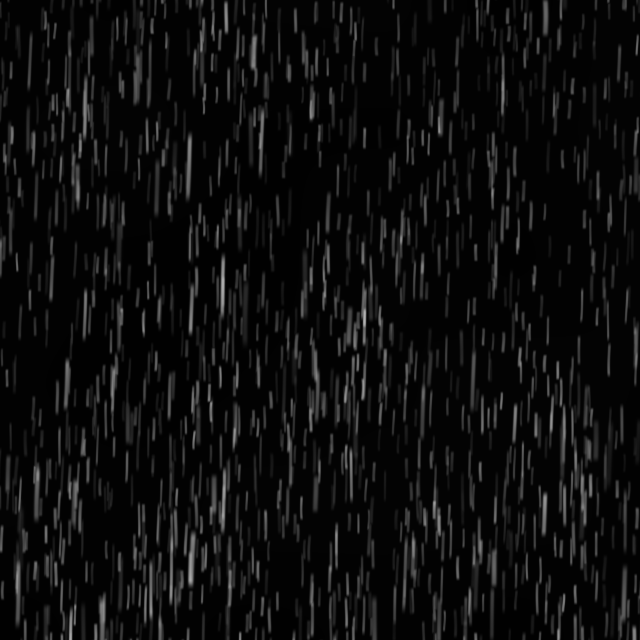
This texture is drawn by a Shadertoy shader. Its source:

```glsl
// Draws dense grey rain: soft, nearly vertical streaks on a black ground.

#define GROUND 0.008        // brightness of the empty ground
#define FAINT 0.09          // peak brightness of the dimmest streak
#define SHORT_BRIGHT 0.44   // peak brightness of the strongest short streak
#define LONG_BRIGHT 0.56    // peak brightness of the strongest long streak
#define LEAN 0.018          // mean slope of the streaks
#define LEAN_SPREAD 0.06    // variation of the slope
#define BEND 0.0012         // sideways wobble of a streak
#define SHORT_CELLS vec2(60.0, 19.0)
#define LONG_CELLS vec2(32.0, 9.5)
#define SHORT_DENSITY 0.53
#define LONG_DENSITY 0.42

// Four random values from a cell, without sine
vec4 hash4(vec2 cell) {
    vec4 q = fract(cell.xyxy * vec4(0.1031, 0.1030, 0.0973, 0.1099));
    q += dot(q, q.wzxy + 33.33);
    return fract((q.xxyz + q.yzzw) * q.zywx);
}

float valueNoise(vec2 p) {
    vec2 cell = floor(p);
    vec2 f = fract(p);
    f = f * f * (3.0 - 2.0 * f);
    float low = mix(hash4(cell).x, hash4(cell + vec2(1.0, 0.0)).x, f.x);
    float high = mix(hash4(cell + vec2(0.0, 1.0)).x, hash4(cell + 1.0).x, f.x);
    return mix(low, high, f.y);
}

// Drop trail: flat-topped profile across, blunt ends, uneven glow along it
float streak(vec2 offset, float halfLength, float halfWidth, vec4 rnd) {
    float along = offset.y / halfLength;
    float slope = LEAN + LEAN_SPREAD * (rnd.x - 0.5);
    float wobble = BEND * (rnd.y - 0.5) * sin(2.5 * along + 6.3 * rnd.z);
    float across = (offset.x - slope * offset.y - wobble) / halfWidth;
    float taper = 1.0 - smoothstep(0.64, 1.0, abs(along));
    float glow = 0.88 + 0.12 * sin(2.5 * along + 6.3 * rnd.w);
    return exp(-pow(abs(across), 3.0)) * taper * glow;
}

// One scattered layer, at most one jittered streak per cell
float rainLayer(vec2 p, vec2 cells, float density, vec2 lengths, vec2 widths,
                float bright, float seed) {
    float light = 0.0;
    vec2 home = floor(p * cells);
    float pixel = 0.6 / iResolution.y;
    for (int y = -1; y <= 1; y++) {
        for (int x = -1; x <= 1; x++) {
            vec2 cell = home + vec2(x, y);
            vec4 place = hash4(cell + seed);
            vec4 form = hash4(cell + seed + 57.3);
            vec4 detail = hash4(cell + seed + 131.7);
            vec2 center = (cell + place.xy) / cells;

            // Clumps, thinning out toward the top
            float clump = valueNoise(center * vec2(18.0, 8.0) + 40.0);
            float chance = density * (0.45 + 1.1 * clump) * (1.12 - 0.25 * center.y);
            if (place.z > chance) continue;

            float halfLength = mix(lengths.x, lengths.y, form.x * form.x);
            halfLength *= 1.08 - 0.16 * center.y;
            float halfWidth = max(mix(widths.x, widths.y, form.y), pixel);
            float peak = mix(FAINT, bright, pow(form.z, 1.6));
            peak *= (1.06 - 0.15 * center.y) * (0.8 + 0.4 * clump);
            float drop = peak * streak(p - center, halfLength, halfWidth, detail);
            light = max(light, drop) + 0.25 * min(light, drop);
        }
    }
    return light;
}

void mainImage(out vec4 fragColor, in vec2 fragCoord) {
    vec2 p = fragCoord / iResolution.y;

    // Two layers of short streaks and one of long ones
    vec2 shortLengths = vec2(0.016, 0.036);
    vec2 shortWidths = vec2(0.0018, 0.0028);
    float nearRain = rainLayer(p, SHORT_CELLS, SHORT_DENSITY, shortLengths,
                               shortWidths, SHORT_BRIGHT, 11.0);
    float farRain = rainLayer(p + vec2(0.007, 0.023), SHORT_CELLS * vec2(0.97, 1.07),
                              SHORT_DENSITY, shortLengths, shortWidths, SHORT_BRIGHT, 213.0);
    float longRain = rainLayer(p, LONG_CELLS, LONG_DENSITY, vec2(0.032, 0.065),
                               vec2(0.0023, 0.0042), LONG_BRIGHT, 419.0);

    // Screen the layers together over the faintly uneven ground
    float dark = (1.0 - nearRain) * (1.0 - 0.85 * farRain) * (1.0 - longRain);
    float ground = GROUND * (0.5 + valueNoise(p * 5.0));
    fragColor = vec4(vec3(ground + 1.0 - dark), 1.0);
}
```
